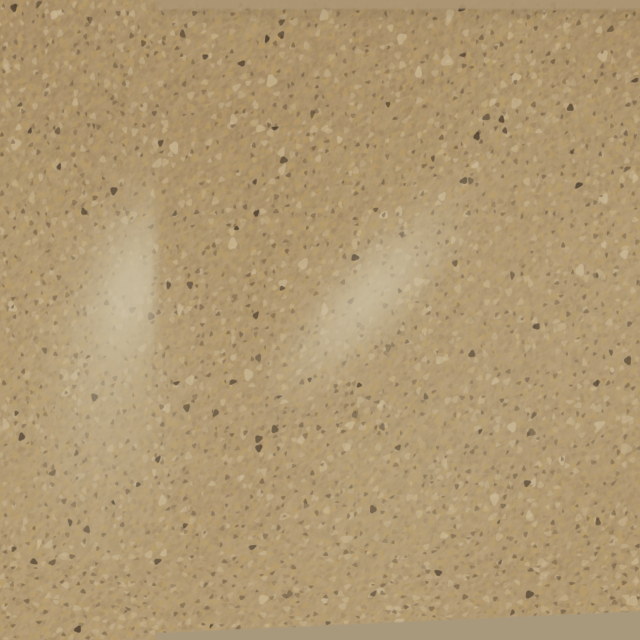
This texture is drawn by a Shadertoy shader. Its source:

```glsl
// Speckled sand-coloured stone slab with soft light reflections and plain borders.
// Layers of jittered elliptical grains lie over mottled noise; blurred ellipses
// of glare then veil the grains, and two pale strips close the top and bottom.

const vec3 STONE      = vec3(0.690, 0.598, 0.445);
const vec3 STONE_DEEP = vec3(0.655, 0.555, 0.405);
const vec3 OCHRE      = vec3(0.735, 0.615, 0.385);
const vec3 TAN        = vec3(0.610, 0.510, 0.370);
const vec3 CREAM      = vec3(0.800, 0.730, 0.590);
const vec3 BROWN      = vec3(0.430, 0.350, 0.255);
const vec3 UMBER      = vec3(0.270, 0.215, 0.160);
const vec3 GLARE      = vec3(0.800, 0.755, 0.645);
const vec3 TOP_STRIP  = vec3(0.675, 0.590, 0.455);
const vec3 BASE_STRIP = vec3(0.660, 0.600, 0.490);
const float SOFTNESS  = 0.0013;  // blur of grain edges
const float CORNER_X  = 0.245;   // where the slab turns
const float FLOOR_Y   = 0.160;   // below this the grains lie flat

float hash(vec2 p) {
    return fract(sin(dot(p, vec2(127.1, 311.7))) * 43758.5453);
}

float noise(vec2 p) {
    vec2 i = floor(p), f = fract(p);
    f = f * f * (3.0 - 2.0 * f);
    return mix(mix(hash(i), hash(i + vec2(1, 0)), f.x),
               mix(hash(i + vec2(0, 1)), hash(i + vec2(1, 1)), f.x), f.y);
}

mat2 rotation(float a) {
    return mat2(cos(a), -sin(a), sin(a), cos(a));
}

// Prevailing grain direction: upright at left, diagonal at right, flat below.
float leanAt(vec2 p) {
    float wall = mix(1.4, 0.95, smoothstep(CORNER_X - 0.05, CORNER_X + 0.1, p.x));
    return mix(0.2, wall, smoothstep(FLOOR_Y - 0.06, FLOOR_Y + 0.04, p.y));
}

// Coverage of elliptical grains, one candidate per cell of a square grid.
float grains(vec2 p, float cells, float share, float radius, float seed) {
    vec2 home = floor(p * cells);
    float cover = 0.0;
    for (int y = -1; y <= 1; y++)
    for (int x = -1; x <= 1; x++) {
        vec2 cell = home + vec2(x, y);
        vec2 key = cell + seed * 17.3;
        if (hash(key) > share) continue;
        vec2 jitter = vec2(hash(key + 31.7), hash(key + 57.3));
        vec2 centre = (cell + 0.1 + 0.8 * jitter) / cells;
        float angle = leanAt(centre) + 1.8 * (hash(key + 83.1) - 0.5);
        float size = radius * mix(0.5, 1.0, hash(key + 11.9));
        float aspect = mix(0.5, 0.9, hash(key + 43.7));
        vec2 q = rotation(angle) * (p - centre);
        q.y /= aspect;
        // A slight wobble keeps the chips from being perfect ellipses.
        float wobble = 1.0 + 0.15 * sin(3.0 * atan(q.y, q.x + 1e-6) + 6.28 * jitter.x);
        float d = (length(q) - size * wobble) * aspect;
        float strength = mix(0.5, 1.0, hash(key + 71.3));
        cover = max(cover, strength * (1.0 - smoothstep(-SOFTNESS, SOFTNESS, d)));
    }
    return cover;
}

// Soft elongated spot of light.
float glow(vec2 p, vec2 centre, float angle, vec2 extent) {
    vec2 q = rotation(angle) * (p - centre) / extent;
    return exp(-dot(q, q));
}

vec3 slab(vec2 p) {
    // Broad tone, then fine mottling stretched along the grain.
    float deep = 0.55 * smoothstep(0.45, 1.0, p.y) + 0.5 * noise(p * 5.0) - 0.15;
    vec3 col = mix(STONE, STONE_DEEP, clamp(deep, 0.0, 1.0));
    vec2 q = rotation(0.9) * p;
    float mottle = 0.6 * noise(q * vec2(110, 190)) + 0.4 * noise(q * vec2(230, 350));
    col += 0.075 * (mottle - 0.5);

    col = mix(col, OCHRE, 0.55 * grains(p, 75.0, 0.60, 0.0068, 1.0));
    col = mix(col, TAN,   0.60 * grains(p, 85.0, 0.45, 0.0050, 2.0));
    col = mix(col, CREAM, 0.55 * grains(p, 65.0, 0.32, 0.0064, 3.0));
    col = mix(col, CREAM, 0.75 * grains(p, 28.0, 0.20, 0.0095, 4.0));
    col = mix(col, BROWN, 0.72 * grains(p, 64.0, 0.36, 0.0045, 5.0));
    col = mix(col, UMBER, 0.85 * grains(p, 26.0, 0.17, 0.0066, 6.0));
    return col;
}

float glareAt(vec2 p) {
    float turn = 1.0 - smoothstep(CORNER_X - 0.012, CORNER_X + 0.012, p.x);
    float light = 0.70 * turn * glow(p, vec2(0.205, 0.555), 1.30, vec2(0.13, 0.062));
    light += 0.32 * glow(p, vec2(0.165, 0.360), 1.45, vec2(0.22, 0.120));
    light += 0.72 * glow(p, vec2(0.575, 0.535), 0.82, vec2(0.16, 0.053));
    light += 0.15 * glow(p, vec2(0.720, 0.340), 0.70, vec2(0.45, 0.220));
    return min(light, 0.8);
}

void mainImage(out vec4 fragColor, in vec2 fragCoord) {
    vec2 p = fragCoord / iResolution.xy;
    vec3 col = mix(slab(p), GLARE, glareAt(p));

    // Faint shade along the corner, then the plain strips.
    float right = smoothstep(CORNER_X - 0.008, CORNER_X + 0.008, p.x);
    col *= 1.0 - 0.05 * right * smoothstep(0.955, 0.985, p.y);
    col = mix(col, TOP_STRIP, 0.9 * right * smoothstep(0.983, 0.989, p.y));
    float baseLine = 0.011 + 0.045 * (p.x - CORNER_X);
    float base = right * (1.0 - smoothstep(-0.002, 0.002, p.y - baseLine));
    col = mix(col, BASE_STRIP, base);

    fragColor = vec4(col, 1.0);
}
```
